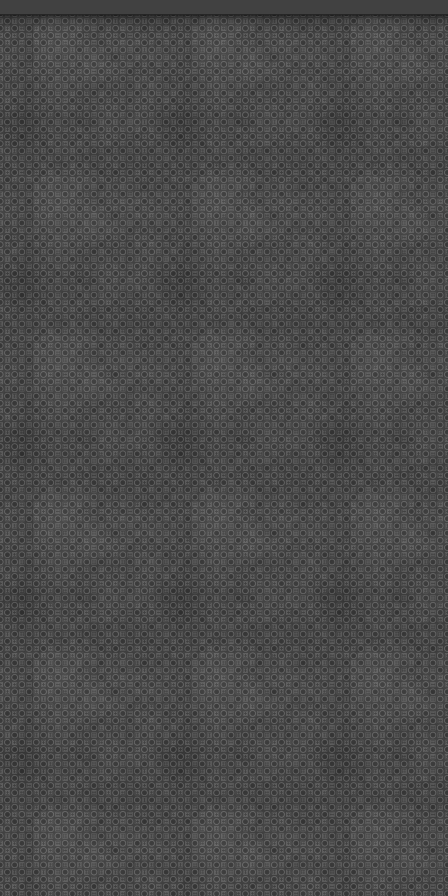
Reproduce this pattern procedurally as a WebGL 2 fragment shader.

```glsl
#version 300 es
precision highp float;
// Dark grey weave of alternating rings and dotted squares, with tiled worn blotches under a top bar.

#define TILES_ACROSS 2.8235
#define CELLS_PER_TILE 22.0
#define TILE_SHIFT vec2(0.206, 0.11)
#define LINE_WIDTH 0.13
#define RING_RADIUS 0.40
#define SQUARE_HALF 0.31
#define BAR_HEIGHT 0.033
#define WEAR 0.038
#define GROUND_GREY 0.255
#define LINE_GREY 0.395
#define BAR_GREY 0.255

uniform vec2 u_resolution;
out vec4 fragColor;

float hash(vec2 p) {
  vec3 q = fract(p.xyx * 0.1031);
  q += dot(q, q.yzx + 33.33);
  return fract((q.x + q.y) * q.z);
}

// Value noise that wraps after one tile
float tileNoise(vec2 t, float period) {
  vec2 p = t * period;
  vec2 i = floor(p);
  vec2 f = fract(p);
  f = f * f * (3.0 - 2.0 * f);
  vec2 a = mod(i, period);
  vec2 b = mod(i + 1.0, period);
  float lower = mix(hash(a + period), hash(vec2(b.x, a.y) + period), f.x);
  float upper = mix(hash(vec2(a.x, b.y) + period), hash(b + period), f.x);
  return mix(lower, upper, f.y);
}

// Soft blotch, wrapped around the tile edges
float blotch(vec2 t, vec2 centre, vec2 size) {
  vec2 d = (fract(t - centre + 0.5) - 0.5) / size;
  return exp(-dot(d, d));
}

float wear(vec2 t) {
  float value = 0.0;
  float weight = 0.5;
  float period = 6.0;
  for (int i = 0; i < 4; i++) {
    value += weight * (tileNoise(t, period) - 0.5);
    weight *= 0.95;
    period *= 2.0;
  }
  // Pale corner with a visible seam along its left and upper edges
  vec2 corner = (fract(t) - vec2(0.12, 0.16)) / vec2(0.26, 0.30);
  value += 0.75 * exp(-dot(corner, corner));
  value += 0.22 * blotch(t, vec2(0.47, 0.72), vec2(0.14));
  value += 0.22 * blotch(t, vec2(0.72, 0.45), vec2(0.20));
  value -= 0.80 * blotch(t, vec2(0.94, 0.70), vec2(0.15, 0.20));
  value -= 0.45 * blotch(t, vec2(0.60, 0.95), vec2(0.25, 0.09));
  return value;
}

float stroke(float d, float width, float blur) {
  return 1.0 - smoothstep(-blur, blur, abs(d) - 0.5 * width);
}

float boxDistance(vec2 p, float halfSize) {
  vec2 q = abs(p) - halfSize;
  return length(max(q, 0.0)) + min(max(q.x, q.y), 0.0);
}

void main() {
  vec2 uv = gl_FragCoord.xy / u_resolution.x;
  float depth = u_resolution.y / u_resolution.x - uv.y;
  vec2 tile = vec2(uv.x, depth) * TILES_ACROSS - TILE_SHIFT;

  // Checkerboard of the two motifs
  vec2 grid = tile * CELLS_PER_TILE;
  vec2 id = floor(grid);
  vec2 cell = fract(grid) - 0.5;
  float blur = 0.5 * TILES_ACROSS * CELLS_PER_TILE / u_resolution.x;
  float radius = length(cell);
  float ring = stroke(radius - RING_RADIUS, LINE_WIDTH, blur);
  float core = 1.0 - smoothstep(-blur, blur, radius - 0.28);
  float square = stroke(boxDistance(cell, SQUARE_HALF), LINE_WIDTH * 0.75, blur);
  float dots = stroke(length(abs(cell) - 0.13), 0.18, blur);
  float isSquare = mod(id.x + id.y, 2.0);
  float lines = mix(ring, max(square, dots), isSquare);

  // Ground, lines and wear
  float grey = mix(GROUND_GREY, LINE_GREY, lines * 0.88);
  grey -= 0.03 * core * (1.0 - isSquare);
  grey += WEAR * wear(tile);
  grey += 0.02 * (hash(mod(id, CELLS_PER_TILE)) - 0.5);

  // Shadow below the bar, then the bar with its dark lower edge
  float below = depth - BAR_HEIGHT;
  float pixel = 1.0 / u_resolution.x;
  grey *= 1.0 - 0.4 * exp(-max(below, 0.0) / 0.012);
  float bar = 1.0 - smoothstep(-0.5 * pixel, 0.5 * pixel, below);
  grey = mix(grey, BAR_GREY, bar);
  grey *= 1.0 - 0.4 * stroke(below, 0.003, 0.5 * pixel);

  fragColor = vec4(vec3(grey), 1.0);
}
```
